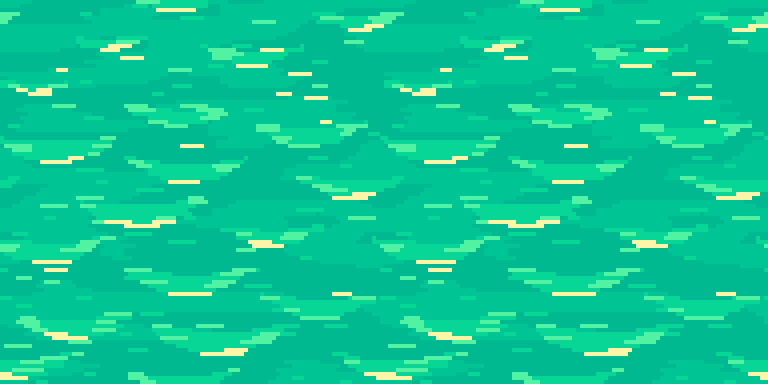
Write a WebGL 2 fragment shader that draws this texture.

```glsl
#version 300 es
precision highp float;
// Blocky green water with bowl-shaped swells and bright glints, two tiles across and one down.

#define TILE 96.0          // cells along each side of a tile
#define REPEATS vec2(2.0, 1.0)
#define SWELLS 18          // swells in one tile
#define SWELL_MIN 7.0      // half-width range of a swell, in cells
#define SWELL_MAX 21.0
#define BOWL_DEPTH 0.42    // depth and thickness relative to half-width
#define BOWL_THICK 0.30
#define EDGE_DASHES 0.42   // share of rim rows that carry a light dash
#define CREST_GLINTS 0.70  // share of swells with a cream bottom
#define SLOT vec2(16.0, 4.0) // each slot may hold one loose dash
#define SHADE_LEVEL 0.53

uniform vec2 u_resolution;
out vec4 fragColor;

const float SHADE = 0.0, WATER = 1.0, SWELL = 2.0, FOAM = 3.0, GLINT = 4.0;

float hash(vec2 p) {
  vec3 v = fract(p.xyx * 0.1031);
  v += dot(v, v.yzx + 33.33);
  return fract((v.x + v.y) * v.z);
}

vec3 palette(float tone) {
  if (tone < 0.5) return vec3(0.005, 0.725, 0.57);
  if (tone < 1.5) return vec3(0.005, 0.77, 0.58);
  if (tone < 2.5) return vec3(0.03, 0.84, 0.59);
  if (tone < 3.5) return vec3(0.32, 0.95, 0.64);
  return vec3(0.98, 0.96, 0.66);
}

// Value noise that wraps at the tile edge
float wrappedNoise(vec2 cell) {
  vec2 g = cell / SLOT, period = TILE / SLOT;
  vec2 a = mod(floor(g), period), b = mod(a + 1.0, period);
  vec2 t = smoothstep(0.0, 1.0, fract(g));
  return mix(mix(hash(a), hash(vec2(b.x, a.y)), t.x),
             mix(hash(vec2(a.x, b.y)), hash(b), t.x), t.y);
}

// Loose dashes, one per slot, with each band of slots shifted sideways
float looseDash(vec2 cell) {
  float band = floor(cell.y / SLOT.y);
  cell.x = mod(cell.x + floor(SLOT.x * hash(vec2(band, 71.0))), TILE);
  vec2 slot = floor(cell / SLOT), local = cell - slot * SLOT;
  float size = 3.0 + floor(5.0 * hash(slot + 13.0));
  float start = floor((SLOT.x - size) * hash(slot + 29.0));
  float row = floor(SLOT.y * hash(slot + 47.0));
  float kind = hash(slot + 61.0);
  if (local.y != row || local.x < start || local.x >= start + size) return SHADE;
  return kind < 0.06 ? GLINT : kind < 0.22 ? FOAM : kind < 0.60 ? SWELL : SHADE;
}

// One bowl: a ragged crescent with dashes on its rim and a bright bottom
float swellTone(vec2 cell, float id) {
  vec2 center = TILE * vec2(fract(id * 0.618), (id + 0.5) / float(SWELLS));
  center += (vec2(hash(vec2(id, 3.0)), hash(vec2(id, 5.0))) - 0.5) * vec2(14.0, 4.0);
  vec2 d = mod(cell - floor(center) + 0.5 * TILE, TILE) - 0.5 * TILE;
  float width = mix(SWELL_MIN, SWELL_MAX, hash(vec2(id, 7.0)));
  float depth = width * BOWL_DEPTH, thick = width * BOWL_THICK;
  if (d.y < 0.0 || d.y > depth) return SHADE;

  float side = d.x < 0.0 ? 0.0 : 1.0;
  vec2 key = vec2(id * 5.0 + side, d.y + 17.0);
  float ragged = hash(key) - 0.5;
  float rim = width * sqrt((d.y + 0.5) / depth) + 3.0 * ragged;
  float x = abs(d.x + 0.5);
  if (x > rim) return SHADE;

  float glinting = step(hash(vec2(id, 11.0)), CREST_GLINTS);
  if (d.y < 0.5) return mix(FOAM, GLINT, glinting);
  float dash = 3.0 + 5.0 * hash(key + 23.0);
  if (x > rim - dash && hash(key + 37.0) < EDGE_DASHES)
    return d.y < 1.5 ? mix(FOAM, GLINT, glinting) : FOAM;
  float u = (x + 5.0 * ragged) / width;
  return d.y < mix(thick, depth, u * u) ? SWELL : SHADE;
}

vec3 cellColor(vec2 cell) {
  cell = mod(cell, TILE);
  float drift = floor(5.0 * hash(vec2(cell.y, 83.0)));
  float tone = step(wrappedNoise(cell + vec2(drift, 0.0)), SHADE_LEVEL) * WATER;
  tone = max(tone, looseDash(cell));
  for (int i = 0; i < SWELLS; i++) tone = max(tone, swellTone(cell, float(i)));
  return palette(tone);
}

void main() {
  // Blend the four nearest cells by how much of the pixel each one covers
  vec2 cells = TILE * REPEATS;
  vec2 p = gl_FragCoord.xy / u_resolution * cells - 0.5;
  vec2 base = floor(p);
  vec2 w = clamp((fract(p) - 0.5) * u_resolution / cells + 0.5, 0.0, 1.0);
  vec3 low = mix(cellColor(base), cellColor(base + vec2(1.0, 0.0)), w.x);
  vec3 high = mix(cellColor(base + vec2(0.0, 1.0)), cellColor(base + 1.0), w.x);
  fragColor = vec4(mix(low, high, w.y), 1.0);
}
```
